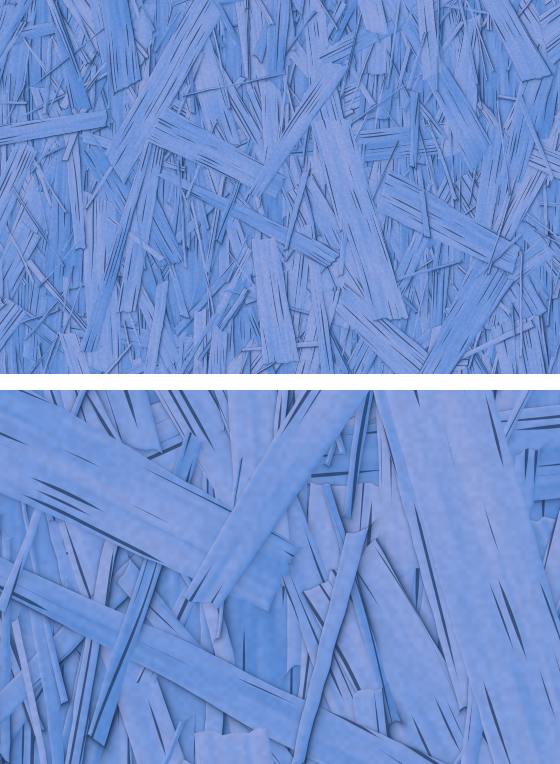
Top, the full canvas; bottom, a detail of the centre.
Write a WebGL 2 fragment shader that draws this texture.

```glsl
#version 300 es
precision highp float;

uniform vec2 u_resolution;
out vec4 fragColor;

#define LAYERS 15
#define WIDE_CELL 0.34
#define THIN_CELL 0.17
#define TILT 0.85
#define SHADOW_STRENGTH 0.95
#define CRACK_STRENGTH 0.7
#define GRAIN_STRENGTH 0.45
#define DEEP_BLUE vec3(0.345, 0.53, 0.82)
#define MID_BLUE vec3(0.455, 0.59, 0.855)
#define LILAC vec3(0.55, 0.63, 0.86)
#define SHADOW vec3(0.11, 0.19, 0.32)
#define LIGHT_DIR vec2(-0.8, 0.6)

float hash(vec2 p) {
    return fract(sin(dot(p, vec2(127.1, 311.7))) * 43758.5);
}

float noise(vec2 p) {
    vec2 i = floor(p), f = fract(p);
    f = f * f * (3.0 - 2.0 * f);
    return mix(mix(hash(i), hash(i + vec2(1, 0)), f.x),
               mix(hash(i + vec2(0, 1)), hash(i + vec2(1, 1)), f.x), f.y);
}

vec3 paint(float tone) {
    vec3 c = mix(DEEP_BLUE, MID_BLUE, clamp(tone * 2.0, 0.0, 1.0));
    return mix(c, LILAC, clamp(tone * 2.0 - 1.0, 0.0, 1.0));
}

// Painted wood: x runs across the fibres, y along them
vec3 woodSurface(vec2 p, float seed, float tone, float px) {
    vec2 offset = vec2(seed * 57.0, seed * 31.0);
    float fibre = noise(p * vec2(190.0, 11.0) + offset) - 0.5;
    float patches = noise(p * vec2(34.0, 10.0) + offset) - 0.5;
    vec3 c = paint(tone + GRAIN_STRENGTH * (fibre + 0.8 * patches));

    // Broken hairline cracks that follow the fibres
    const float pitch = 0.0085;
    float lane = p.x / pitch + 1.6 * noise(vec2(p.y * 7.0, seed * 80.0)) + seed * 9.0;
    float opening = noise(vec2(floor(lane) * 7.3, p.y * 13.0) + offset);
    float width = 0.0016 * smoothstep(0.58, 0.95, opening);
    float split = abs(fract(lane) - 0.5) * pitch;
    float crack = (1.0 - smoothstep(width - px, width + px, split))
                * smoothstep(0.58, 0.72, opening);
    return mix(c, SHADOW, CRACK_STRENGTH * crack);
}

// Lays one strand with its cast shadow over the colour below
vec3 layStrand(vec3 below, vec2 q, vec2 id, bool wide, float px) {
    float seed = hash(id + 3.1);
    float angle = (hash(id + 5.7) + hash(id + 7.3) - 1.0) * TILT;
    if (hash(id + 8.9) < 0.12) angle += 1.1 * sign(seed - 0.5);
    vec2 along = vec2(sin(angle), cos(angle));
    vec2 across = vec2(along.y, -along.x);
    vec2 p = vec2(dot(q, across), dot(q, along));

    float r = hash(id + 11.3);
    vec2 size = wide ? vec2(mix(0.015, 0.055, r * r), mix(0.15, 0.31, hash(id + 13.9)))
                     : vec2(mix(0.002, 0.011, r * r), mix(0.06, 0.155, hash(id + 13.9)));
    if (any(greaterThan(abs(p), size * vec2(1.5, 1.0) + 0.02))) return below;

    // Tapered, nearly straight sides and slanted, slightly torn ends
    size.x *= 1.0 + (hash(id + 17.1) - 0.5) * 0.9 * p.y / size.y;
    vec2 e = p;
    e.x += (noise(vec2(p.y * 13.0, seed * 90.0)) - 0.5) * 0.004;
    e.x += (noise(vec2(p.y * 60.0, seed * 50.0)) - 0.5) * 0.0015;
    e.y += (noise(vec2(p.x * 130.0, seed * 70.0)) - 0.5) * 0.007;
    e.y += p.x * (hash(id + 21.1) - 0.5) * 1.2;
    vec2 gap = abs(e) - size;
    float d = max(gap.x, gap.y);
    float outside = length(max(gap, 0.0));

    vec2 normal = gap.x > gap.y ? across * sign(e.x) : along * sign(e.y);
    float facing = dot(normal, LIGHT_DIR);

    // Thin broken shadow, strongest on the side away from the light
    float away = 1.0 - smoothstep(-0.6, 0.5, facing);
    float spread = mix(0.0012, 0.0030, away);
    float lift = smoothstep(0.2, 0.8, noise(vec2(p.y * 14.0, seed * 40.0)));
    lift *= mix(0.4, 1.0, away);
    vec3 c = mix(below, SHADOW, SHADOW_STRENGTH * lift * exp(-outside / spread));

    // Body whose rims turn pale or blue
    float tone = 0.18 + 0.74 * hash(id + 19.7);
    float rim = exp(min(d, 0.0) / 0.0022);
    vec3 body = woodSurface(p, seed, tone + rim * facing * 0.7, px);
    return mix(c, body, 1.0 - smoothstep(-px, px, d));
}

void main() {
    vec2 uv = gl_FragCoord.xy / u_resolution.y;
    float px = 0.7 / u_resolution.y;
    vec3 color = woodSurface(uv, 0.37, 0.3, px);

    // Alternate broad strands and thin splinters from bottom to top
    for (int i = 0; i < LAYERS; i++) {
        bool wide = i % 2 == 0;
        float cell = wide ? WIDE_CELL : THIN_CELL;
        float presence = i < 8 ? 1.0 : 0.7;
        float layer = float(i);
        vec2 g = uv / cell + vec2(layer * 0.37, layer * 0.61);
        for (int y = -1; y <= 1; y++) {
            for (int x = -1; x <= 1; x++) {
                vec2 corner = floor(g) + vec2(x, y);
                vec2 id = corner + layer * 17.3;
                if (hash(id + 23.3) > presence) continue;
                vec2 center = corner + vec2(hash(id), hash(id + 1.7));
                color = layStrand(color, (g - center) * cell, id, wide, px);
            }
        }
    }

    // Fine paint texture
    color *= 1.0 + 0.07 * (noise(uv * 230.0) - 0.5);
    fragColor = vec4(color, 1.0);
}
```
